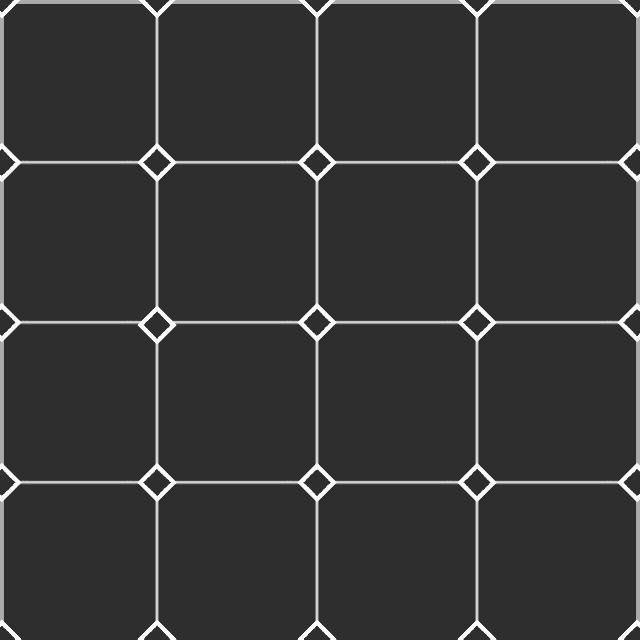
A three.js fragment shader for this pattern:

```glsl
// Dark square tiles on a 4 by 4 grid, parted by thin pale grout lines with a
// white diamond ring at every crossing. Lines and rings are distance fields
// around the nearest crossing; layered sines roughen the inner ring edges.
varying vec2 vUv;

const vec3 TILE = vec3(0.18);
const vec3 FLANK = vec3(0.46);
const vec3 GROUT = vec3(0.84);
const vec3 BORDER = vec3(0.67);
const vec3 RING = vec3(0.985);

const float REPEATS = 4.0;
const vec2 ORIGIN = vec2(-0.0046, -0.0039);  // lower left crossing
const float FLANK_HALF = 0.0029;             // half width of a grout line
const float CORE_HALF = 0.0016;              // half width of its bright core
const float CORE_SHIFT = 0.0003;             // core sits up and left
const float BORDER_WIDTH = 0.0062;
const float RING_OUTER = 0.0308;             // centre to tip
const float RING_INNER = 0.0212;
const float ROUGHNESS = 0.0006;
const vec2 SLIPPED_ID = vec2(1.0, 2.0);      // the one ring out of line
const vec2 SLIP = vec2(0.0, -0.0040);
const float SOFT = 0.0009;                   // edge softness

float fill(float d) {
  return 1.0 - smoothstep(-SOFT, SOFT, d);
}

float diamond(vec2 p) {
  return abs(p.x) + abs(p.y);
}

float layeredSines(vec2 p, float phase) {
  return 0.6 * sin(dot(p, vec2(620.0, 410.0)) + phase)
       + 0.4 * sin(dot(p, vec2(-530.0, 890.0)) + 2.3 * phase);
}

// Rings on the canvas rim are nudged towards it.
vec2 ringOffset(vec2 id) {
  vec2 offset = vec2(0.0);
  if (id.x < 0.5) offset.x = 0.0075;
  if (id.y < 0.5) offset.y = 0.0052;
  if (id.y > REPEATS - 0.5) offset.y = 0.0056;
  if (distance(id, SLIPPED_ID) < 0.5) offset += SLIP;
  return offset;
}

// Short run of pale dots beside a ring, just above the line.
float specks(vec2 p, vec2 id) {
  float along = id.x < 0.5 ? p.x : -p.x;
  float run = fill(abs(along - 0.043) - 0.0045);
  float dots = smoothstep(-0.1, 0.7, sin(along * 1250.0));
  float beside = run * dots * fill(abs(p.y - 0.0034) - 0.0007);
  float below = fill(length(p - vec2(0.0025, -0.041)) - 0.0008);
  float firstColumn = 1.0 - step(0.5, abs(id.x - 1.0));
  return max(beside, below * firstColumn);
}

void main() {
  vec2 id = floor((vUv - ORIGIN) * REPEATS + 0.5);
  vec2 p = vUv - ORIGIN - id / REPEATS;
  vec3 color = TILE;

  // Grout lines: grey flanks, then the bright core
  vec2 inner = step(0.5, id) * step(id, vec2(REPEATS - 0.5));
  vec2 flank = vec2(fill(abs(p.x) - FLANK_HALF), fill(abs(p.y) - FLANK_HALF)) * inner;
  vec2 core = vec2(fill(abs(p.x + CORE_SHIFT) - CORE_HALF),
                   fill(abs(p.y - CORE_SHIFT) - CORE_HALF)) * inner;
  color = mix(color, FLANK, max(flank.x, flank.y));
  color = mix(color, GROUT, max(core.x, core.y));

  // Wear beside the crossings
  color = mix(color, FLANK, 0.7 * specks(p, id) * inner.y);

  // Grey border on the left, right and top
  float rim = min(min(vUv.x, 1.0 - vUv.x), 1.0 - vUv.y);
  color = mix(color, BORDER, fill(rim - BORDER_WIDTH));

  // Diamond ring with a dark, slightly ragged heart
  vec2 q = p - ringOffset(id);
  float d = diamond(q);
  float ragged = ROUGHNESS * layeredSines(q, dot(id, vec2(1.7, 2.9)));
  color = mix(color, RING, fill(d - RING_OUTER));
  color = mix(color, TILE, fill(d - RING_INNER + ragged));

  gl_FragColor = vec4(color, 1.0);
}
```
